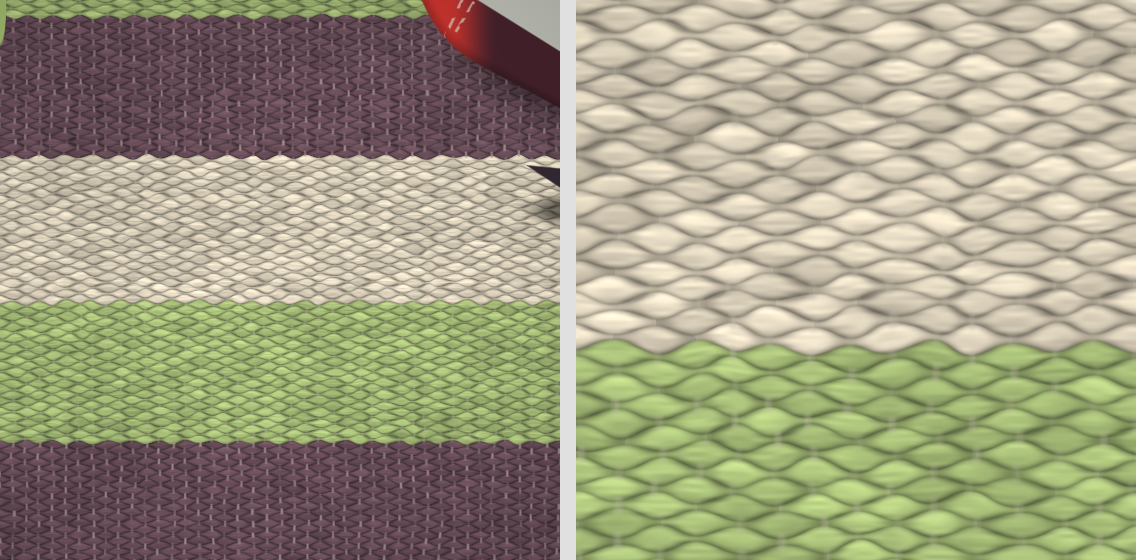
Left: the whole. Right: its middle third, enlarged.
This texture is drawn by a WebGL 1 fragment shader. Its source:

```glsl
precision highp float;
// Striped woven table mat in plum, cream and green, with a red book corner and a pencil tip.
uniform vec2 u_resolution;

const float PI = 3.14159265;
const vec2 THREADS = vec2(42.0, 100.0); // warp columns, weft rows
const vec3 PLUM = vec3(0.385, 0.285, 0.328);
const vec3 CREAM = vec3(0.80, 0.76, 0.68);
const vec3 GREEN = vec3(0.60, 0.68, 0.43);
const vec3 PLUM_WARP = vec3(0.67, 0.57, 0.58);
const vec3 PALE_WARP = vec3(0.72, 0.71, 0.63);
const vec3 RED = vec3(0.78, 0.20, 0.18);
const vec3 MAROON = vec3(0.27, 0.13, 0.17);
const vec3 PAPER = vec3(0.73, 0.74, 0.70);

float hash(vec2 p) {
  vec3 q = fract(vec3(p.xyx) * 0.1031);
  q += dot(q, q.yzx + 33.33);
  return fract((q.x + q.y) * q.z);
}

float noise(vec2 p) {
  vec2 i = floor(p), f = fract(p);
  f = f * f * (3.0 - 2.0 * f);
  return mix(mix(hash(i), hash(i + vec2(1.0, 0.0)), f.x),
             mix(hash(i + vec2(0.0, 1.0)), hash(i + 1.0), f.x), f.y);
}

// Coverage of the inside of a signed distance
float fill(float d, float soft) {
  return 1.0 - smoothstep(-soft, soft, d);
}

float halfPlane(vec2 p, vec2 onEdge, vec2 normal) {
  return dot(p - onEdge, normalize(normal));
}

float smoothMax(float a, float b, float k) {
  float h = max(k - abs(a - b), 0.0) / k;
  return max(a, b) + 0.25 * h * h * k;
}

float segment(vec2 p, vec2 a, vec2 b) {
  vec2 ab = b - a;
  return length(p - a - ab * clamp(dot(p - a, ab) / dot(ab, ab), 0.0, 1.0));
}

// Stripe colour of a weft row; plum amount in alpha
vec4 stripe(float row) {
  vec4 c = vec4(PLUM, 1.0);
  c = mix(c, vec4(GREEN, 0.0), step(20.5, row));
  c = mix(c, vec4(CREAM, 0.0), step(46.0, row));
  c = mix(c, vec4(PLUM, 1.0), step(71.5, row));
  return mix(c, vec4(GREEN, 0.0), step(97.0, row));
}

// Overlapping lens-shaped weft floats with warp ticks between them
vec3 weave(vec2 uv) {
  vec2 g = uv * THREADS;
  g.x += 0.35 * (noise(vec2(g.x * 0.7, g.y * 0.12)) - 0.5);
  g.y += 0.50 * (noise(vec2(g.x * 0.8, g.y * 0.35) + 40.0) - 0.5);
  float baseRow = floor(g.y);
  vec4 sum = vec4(0.0);
  vec3 warp = vec3(0.0);
  float tick = 0.0;
  for (int i = -1; i <= 1; i++) {
    float row = baseRow + float(i);
    float dy = g.y - row - 0.5;
    float x = g.x + row + 0.3 * (hash(vec2(row, 7.0)) - 0.5);
    float over = 0.5 + 0.5 * cos(PI * x);
    float t = dy / mix(0.38, 0.85, over);
    float height = mix(0.3, 1.0, over) - 0.9 * t * t;
    vec4 yarn = stripe(row);
    float fibre = noise(vec2(g.x * 1.6, row * 9.0 + dy * 4.0));
    float tone = 0.92 + 0.16 * hash(vec2(floor(x * 0.5 + 0.5), row));
    float light = mix(0.66, 1.07, smoothstep(-0.1, 0.8, height));
    light = (light + 0.13 * dy + 0.16 * (fibre - 0.5)) * tone;
    float weight = exp(8.0 * height);
    sum += vec4(yarn.rgb * light, 1.0) * weight;
    // Warp thread showing between two floats
    float wear = hash(vec2(floor(x * 0.5), row + 150.0));
    float gap = abs(mod(x, 2.0) - 1.0);
    float mark = fill(gap - 0.09, 0.07) * fill(abs(dy) - 0.5, 0.2);
    mark *= mix(0.35, 0.85, yarn.a) * mix(0.25, 1.0, wear);
    warp += mix(PALE_WARP, PLUM_WARP, yarn.a) * mark;
    tick += mark;
  }
  vec3 cloth = sum.rgb / sum.a;
  return mix(cloth, warp / max(tick, 0.001), min(tick, 0.85));
}

vec3 addBook(vec3 base, vec2 p, float aa) {
  float side = halfPlane(p, vec2(0.753, 1.0), vec2(-0.91, -0.42));
  float front = halfPlane(p, vec2(0.794, 0.918), vec2(-0.475, -0.88));
  float book = smoothMax(side, front, 0.045);
  float page = halfPlane(p, vec2(0.853, 1.0), vec2(-0.53, -0.85));
  base *= 1.0 - 0.45 * fill(book - 0.015, 0.055) * smoothstep(0.76, 0.9, p.x);
  vec3 cover = mix(RED, MAROON, smoothstep(0.80, 0.89, p.x));
  cover *= 0.8 + 0.2 * smoothstep(0.0, 0.02, -book);
  float thread = min(segment(p, vec2(0.795, 0.935), vec2(0.825, 1.0)),
                     segment(p, vec2(0.815, 0.945), vec2(0.845, 0.995)));
  float stitch = fill(thread - 0.0025, aa) * smoothstep(0.3, 0.5, noise(p * 110.0));
  cover = mix(cover, vec3(0.85, 0.74, 0.69), stitch * 0.8);
  base = mix(base, cover, fill(book, aa));
  return mix(base, PAPER, fill(page, aa));
}

vec3 addPencil(vec3 base, vec2 p, float aa) {
  float shadow = length((p - vec2(1.0, 0.625)) / vec2(0.08, 0.035));
  base *= 1.0 - 0.5 * fill(shadow - 0.6, 0.5);
  float tip = max(halfPlane(p, vec2(0.94, 0.705), vec2(0.1, 1.0)),
                  halfPlane(p, vec2(0.94, 0.705), vec2(-0.6, -0.9)));
  return mix(base, vec3(0.20, 0.16, 0.20), fill(tip, aa));
}

void main() {
  vec2 uv = gl_FragCoord.xy / u_resolution;
  float aa = 1.0 / min(u_resolution.x, u_resolution.y);
  vec3 color = weave(uv) * (0.96 + 0.08 * noise(uv * 5.0));
  color = addPencil(addBook(color, uv, aa), uv, aa);
  // Pale green rim at the upper left
  float rim = length((uv - vec2(0.0, 0.99)) / vec2(0.011, 0.07)) - 1.0;
  color = mix(color, vec3(0.62, 0.72, 0.42), fill(rim, 0.1));
  vec2 c = uv - 0.5;
  gl_FragColor = vec4(color * (1.03 - 0.25 * dot(c, c)), 1.0);
}
```
